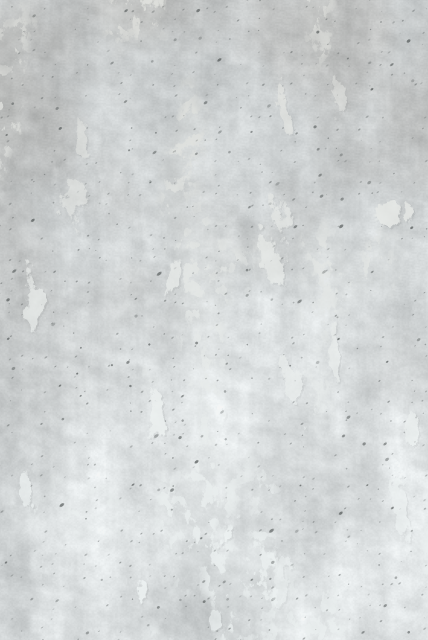
A Shadertoy shader for this texture:

```glsl
float hash(vec2 p) {
    return fract(sin(dot(p, vec2(127.1, 311.7))) * 43758.5453);
}

vec2 hash2(vec2 p) {
    return vec2(hash(p), hash(p + 57.3));
}

float noise(vec2 p) {
    vec2 i = floor(p), f = fract(p);
    f = f * f * (3.0 - 2.0 * f);
    return mix(mix(hash(i), hash(i + vec2(1, 0)), f.x),
               mix(hash(i + vec2(0, 1)), hash(i + vec2(1, 1)), f.x), f.y);
}

float fbm(vec2 p) {
    float sum = 0.0, amp = 0.5;
    for (int i = 0; i < 5; i++) {
        sum += amp * noise(p);
        p = mat2(0.8, 0.6, -0.6, 0.8) * p * 2.03 + 17.7;
        amp *= 0.5;
    }
    return sum / 0.97;
}

// Ragged upright flakes of pale plaster, scattered over a jittered grid
float flakes(vec2 p) {
    vec2 grid = vec2(0.095, 0.125);
    vec2 cell = floor(p / grid);
    float ragged = (fbm(p * vec2(48.0, 30.0)) - 0.5) * 3.2 + (fbm(p * 130.0) - 0.5) * 0.9;
    float cover = 0.0;
    for (int y = -1; y <= 1; y++)
    for (int x = -1; x <= 1; x++) {
        vec2 id = cell + vec2(x, y);
        vec2 rnd = hash2(id + 3.1);
        vec2 d = p - (id + 0.15 + 0.7 * hash2(id + 9.4)) * grid;
        d.x += d.y * (rnd.x - 0.5) * 0.5;
        vec2 size = vec2(mix(0.006, 0.019, rnd.y), mix(0.02, 0.05, rnd.x));
        float edge = length(d / size) - 0.85 + ragged;
        float present = step(hash(id + 21.6), 0.5) * mix(0.5, 1.0, hash(id + 33.2));
        cover = max(cover, present * smoothstep(0.14, -0.14, edge));
    }
    return cover;
}

// Small dark air holes, stretched along a rising diagonal
float pits(vec2 p, float grid, float density, float radius, float pixel) {
    vec2 id = floor(p / grid);
    vec2 d = p - (id + 0.25 + 0.5 * hash2(id + 5.2)) * grid;
    d = mat2(0.8, -0.6, 0.6, 0.8) * d;
    d.x /= mix(1.0, 2.0, hash(id + 8.8));
    float r = radius * mix(0.5, 1.0, hash(id + 14.9));
    float dot_ = smoothstep(r + 0.6 * pixel, r - 0.6 * pixel, length(d));
    return dot_ * step(hash(id + 41.7), density) * mix(0.4, 1.0, hash(id + 2.6));
}

void mainImage(out vec4 fragColor, in vec2 fragCoord) {
    float pixel = 1.0 / iResolution.y;
    vec2 p = fragCoord * pixel;
    float height = smoothstep(0.1, 1.0, p.y);

    // Concrete tone: darker at the top, with clouds, runs and trowel marks
    float clouds = fbm(p * vec2(6.0, 5.0) + 4.0) - 0.5;
    float runs = fbm(p * vec2(26.0, 3.5) + 11.0) - 0.5;
    vec2 sweep = vec2(p.x + 0.3 * p.y, p.y + 0.25 * p.x);
    float trowel = fbm(sweep * vec2(9.0, 55.0) + 31.0) - 0.5;
    float mottle = fbm(p * 55.0 + 7.0) - 0.5;
    float grain = noise(p * 420.0) - 0.5;
    float tone = mix(0.872, 0.775, height);
    tone += 0.2 * clouds + 0.13 * runs + 0.06 * trowel + 0.11 * mottle + 0.03 * grain;

    vec3 cool = vec3(-0.012, 0.004, 0.008);
    vec3 warm = vec3(-0.003, 0.003, 0.0);
    vec3 color = tone + mix(cool, warm, height * smoothstep(-0.15, 0.2, -clouds));

    // Thin chalky scuffs gathered in loose upright zones
    float zone = smoothstep(0.48, 0.68, fbm(p * vec2(10.0, 5.0) + 23.0));
    float scuff = smoothstep(0.53, 0.64, fbm(p * vec2(75.0, 55.0) + 2.0));
    vec3 chalk = mix(vec3(0.92, 0.94, 0.94), vec3(0.87, 0.875, 0.86), height);
    color = mix(color, max(color, chalk), 0.65 * zone * scuff + 0.2 * zone);

    // Flakes with a faint shadow along the lower right edge
    float flake = flakes(p);
    float shadow = clamp(flakes(p + vec2(-0.0025, 0.0025)) - flake, 0.0, 1.0);
    color -= 0.05 * shadow;
    color = mix(color, max(color, chalk + 0.012 + 0.02 * mottle), 0.9 * flake);

    // Air holes, large and sparse, then fine and frequent
    float holes = max(pits(p, 0.037, 0.3, 0.0023, pixel),
                      0.65 * pits(p + 0.4, 0.017, 0.28, 0.0013, pixel));
    color = mix(color, vec3(0.36, 0.38, 0.38), 0.8 * holes * (1.0 - 0.7 * flake));

    fragColor = vec4(clamp(color, 0.0, 0.96), 1.0);
}
```
